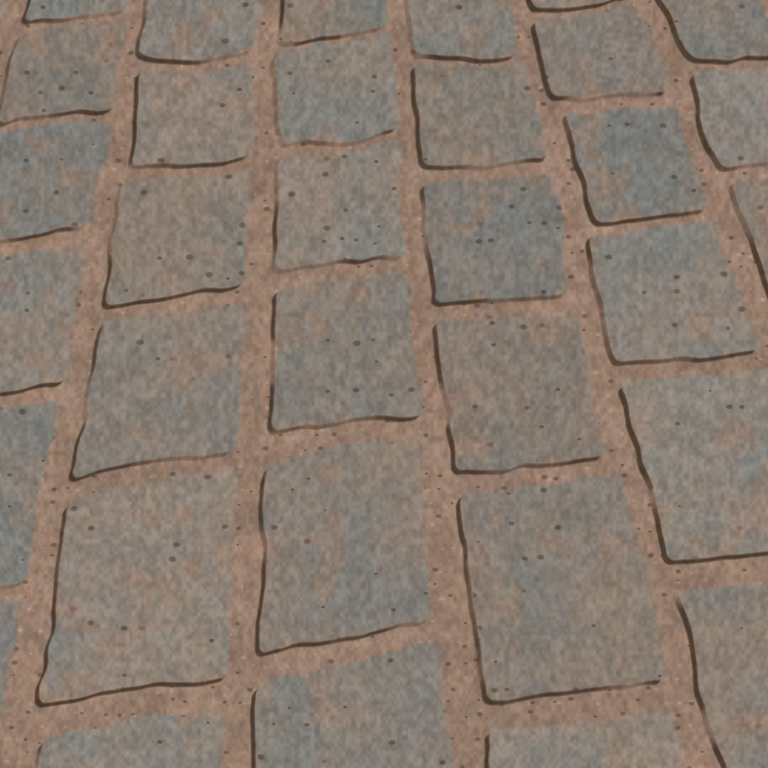
Reproduce this texture procedurally as a WebGL 1 fragment shader.

```glsl
precision highp float;
// Worn granite setts in sandy joints, seen in perspective: columns fan out towards the viewer.

uniform vec2 u_resolution;

#define NEAR_WIDTH 0.301   // column width at the bottom edge
#define TAPER 0.137        // loss of column width up to the top edge
#define ROW_SCALE 1.764    // row density along the perspective
#define ROW_TILT 0.13      // rise of the cross joints from left to right
#define JOINT vec2(0.088, 0.055) // half joint, as a share of the sett
#define CORNER 0.011
#define WOBBLE 0.014
#define SHADOW vec2(0.0056, 0.0058)
#define SOFTNESS 0.0035
#define GRAIN 0.15

const vec3 SAND = vec3(0.585, 0.485, 0.420);
const vec3 WARM_STONE = vec3(0.555, 0.500, 0.452);
const vec3 COOL_STONE = vec3(0.492, 0.488, 0.468);
const vec3 CREVICE = vec3(0.285, 0.228, 0.182);
const vec3 PEBBLE = vec3(0.660, 0.580, 0.510);

float hash(vec2 p) {
  return fract(sin(dot(p, vec2(127.1, 311.7))) * 43758.5);
}

float noise(vec2 p) {
  vec2 i = floor(p), f = fract(p);
  f = f * f * (3.0 - 2.0 * f);
  return mix(mix(hash(i), hash(i + vec2(1.0, 0.0)), f.x),
             mix(hash(i + vec2(0.0, 1.0)), hash(i + vec2(1.0, 1.0)), f.x), f.y);
}

float fbm(vec2 p) {
  float sum = 0.0, gain = 0.5;
  for (int i = 0; i < 4; i++) {
    sum += gain * noise(p);
    p = p * 2.03 + 17.3;
    gain *= 0.5;
  }
  return sum / 0.9375;
}

// Signed distance to the nearest sett in z; xy holds its column and row.
vec3 sett(vec2 p) {
  p += WOBBLE * (vec2(noise(p * 11.0), noise(p * 11.0 + 40.0)) - 0.5);
  p += 0.4 * WOBBLE * (vec2(noise(p * 38.0 + 9.0), noise(p * 38.0 + 70.0)) - 0.5);

  float width = NEAR_WIDTH - TAPER * p.y;
  float height = width * width / (ROW_SCALE * TAPER);
  float across = (p.x - 0.312 - 0.04 * p.y) / width;
  float column = floor(across);
  float u = across - column - 0.5;

  // Neighbouring columns are staggered, each with its own tilt.
  float stagger = mix(0.3 + 0.04 * column + 0.07 * column * column, 0.08, mod(column, 2.0));
  float tilt = ROW_TILT + 0.1 * (hash(vec2(column, 5.0)) - 0.5);
  float along = ROW_SCALE / width - stagger - tilt * u;
  vec2 id = vec2(column, floor(along));
  vec2 size = vec2(width, height);
  vec2 jitter = vec2(hash(id + 3.1), hash(id + 8.7)) - 0.5;

  vec2 local = (vec2(u, along - id.y - 0.5) - 0.035 * jitter) * size;
  vec2 halfSize = (0.5 - JOINT + 0.03 * jitter.yx) * size;
  vec2 q = abs(local) - halfSize + CORNER;
  return vec3(id, length(max(q, 0.0)) + min(max(q.x, q.y), 0.0) - CORNER);
}

// Sparse round specks, one candidate in each cell.
float specks(vec2 p, float cells, float density) {
  vec2 cell = floor(p * cells);
  vec2 center = 0.3 + 0.4 * vec2(hash(cell + 1.7), hash(cell + 6.3));
  float radius = mix(0.1, 0.26, hash(cell + 4.9));
  float d = length((fract(p * cells) - center) * vec2(0.8, 1.1));
  return step(hash(cell), density) * (1.0 - smoothstep(radius * 0.4, radius, d));
}

void main() {
  vec2 p = gl_FragCoord.xy / u_resolution;
  vec3 stone = sett(p);
  float d = stone.z;
  float patches = fbm(p * 13.0 + stone.xy * 7.0);
  float wear = fbm(p * 21.0 + 31.0);

  // Sand, with pebbles and small hollows.
  vec3 sand = SAND * (0.9 + 0.2 * wear);
  sand = mix(sand, PEBBLE, 0.65 * specks(p, 65.0, 0.24));
  sand = mix(sand, CREVICE, 0.5 * specks(p + 0.37, 58.0, 0.2));

  // Setts, from warm to cool grey, stained and pitted.
  float cool = hash(stone.xy + 12.0) * 0.7 + 1.8 * (patches - 0.5) + 0.15;
  vec3 granite = mix(WARM_STONE, COOL_STONE, clamp(cool, 0.0, 1.0));
  granite *= 0.95 + 0.1 * hash(stone.xy + 21.0);
  granite = mix(granite, CREVICE, 0.55 * specks(p + 0.13, 46.0, 0.11));
  granite = mix(granite, SAND, 0.55 * smoothstep(0.58, 0.76, wear));

  // Blurred sett edge, partly buried in sand.
  float edge = d + 0.008 * (wear - 0.5);
  vec3 color = mix(granite, sand, smoothstep(-SOFTNESS, SOFTNESS, edge));

  // Broken shadow line on the left and lower sides.
  float shade = 1.0 - smoothstep(-0.002, 0.002, sett(p + SHADOW).z);
  float crevice = shade * smoothstep(-0.002, 0.002, d);
  float depth = mix(0.3, 0.95, smoothstep(0.3, 0.58, noise(p * 17.0 + 5.0)));
  color = mix(color, CREVICE, crevice * depth);

  // Fine mineral grain, slightly drawn out upwards.
  float grain = 0.55 * noise(p * vec2(150.0, 105.0)) + 0.45 * noise(p * vec2(270.0, 200.0) + 50.0);
  color *= 1.0 + 2.0 * GRAIN * (grain - 0.5);
  color += 0.02 * (noise(p * 90.0 + 80.0) - 0.5) * vec3(1.0, 0.0, -1.0);

  gl_FragColor = vec4(color, 1.0);
}
```
